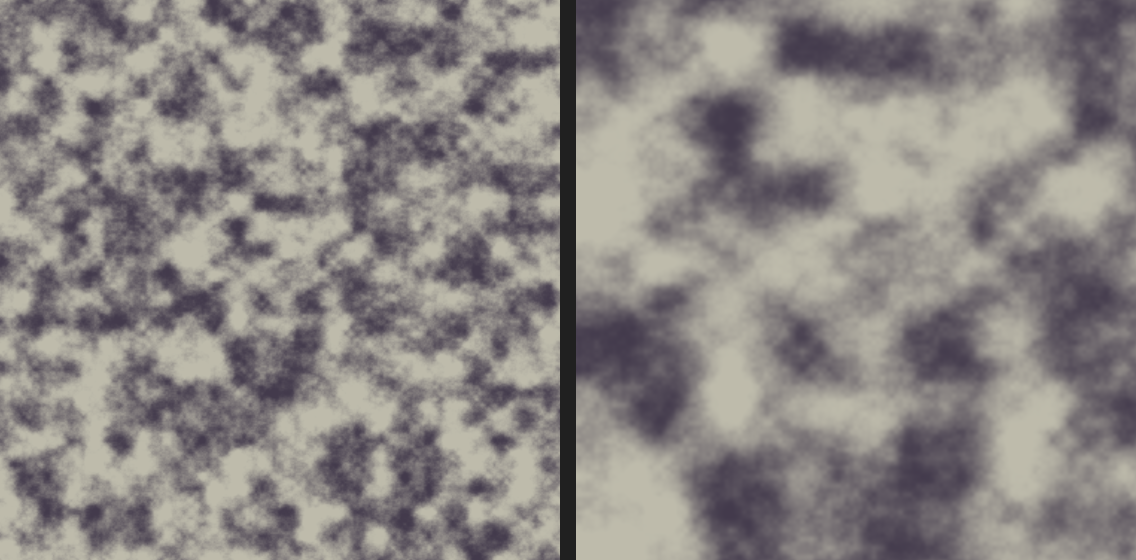
Left, the full canvas; right, a detail of the centre.
Reproduce this texture procedurally as a Shadertoy shader.

```glsl
// Soft mottled clouds: dark violet-grey blotches on a pale stone ground.
// Five octaves of axis-aligned value noise are summed, then a smooth
// contrast curve blends the two colours.

const vec3 STONE = vec3(0.745, 0.735, 0.672);   // pale ground
const vec3 VIOLET = vec3(0.262, 0.228, 0.298);  // blotch cores
const float CELLS = 23.5;       // coarsest noise cells across the canvas
const int OCTAVES = 5;
const float LACUNARITY = 2.0;   // frequency step between octaves
const float GAIN = 0.51;        // amplitude step between octaves
const float FADE_START = 0.275; // noise level where the ground begins to darken
const float FADE_END = 0.84;    // noise level of full violet
const vec2 OCTAVE_SHIFT = vec2(37.0, 17.0);

float hash(vec2 p) {
    return fract(sin(dot(p, vec2(127.1, 311.7))) * 43758.5453);
}

// Random lattice values, blended smoothly inside each cell
float valueNoise(vec2 p) {
    vec2 cell = floor(p);
    vec2 f = fract(p);
    vec2 blend = f * f * (3.0 - 2.0 * f);
    float bottom = mix(hash(cell), hash(cell + vec2(1.0, 0.0)), blend.x);
    float top = mix(hash(cell + vec2(0.0, 1.0)), hash(cell + vec2(1.0, 1.0)), blend.x);
    return mix(bottom, top, blend.y);
}

// Octave sum, normalised to 0..1
float cloudNoise(vec2 p) {
    float sum = 0.0;
    float total = 0.0;
    float amplitude = 1.0;
    for (int i = 0; i < OCTAVES; i++) {
        sum += amplitude * valueNoise(p);
        total += amplitude;
        p = p * LACUNARITY + OCTAVE_SHIFT;
        amplitude *= GAIN;
    }
    return sum / total;
}

void mainImage(out vec4 fragColor, in vec2 fragCoord) {
    vec2 uv = fragCoord / iResolution.y;
    float darkness = smoothstep(FADE_START, FADE_END, cloudNoise(uv * CELLS));
    fragColor = vec4(mix(STONE, VIOLET, darkness), 1.0);
}
```
